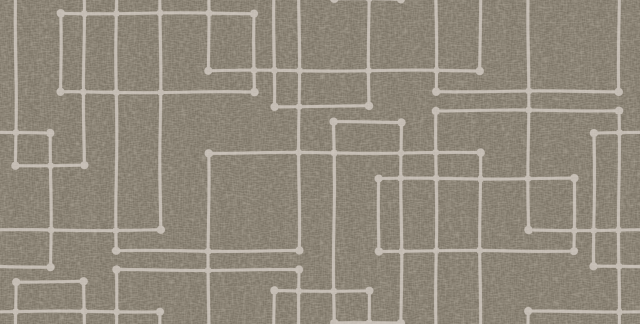
Write a Shadertoy shader that draws this pattern.

```glsl
// Overlapping pale outlined rectangles with dotted joints on woven taupe linen.

const float TAU = 6.2832;
const vec2 TILE = vec2(768.0, 390.0);   // one repeat, in design units

const vec3 LINEN = vec3(0.55, 0.52, 0.465);
const vec3 CHALK = vec3(0.775, 0.745, 0.71);

const float LINE_HALF = 1.9;
const float CROSS_RADIUS = 4.2;
const float CORNER_RADIUS = 5.0;

// Frames as left, top, width, height; they wrap around the tile edges.
const int FRAMES = 10;
const vec4 FRAME[FRAMES] = vec4[FRAMES](
    vec4( 73.0,  16.0, 233.0,  95.0),
    vec4(251.0, 184.0, 327.0, 291.0),
    vec4(330.0, 350.0, 114.0, 168.0),
    vec4(402.0, 147.0,  81.0, 242.0),
    vec4(525.0, 133.0, 220.0, 367.0),
    vec4(456.0, 215.0, 235.0,  87.0),
    vec4(140.0, 325.0, 220.0, 367.0),
    vec4(636.0, 375.0, 325.0, 292.0),
    vec4(715.0, 160.0, 114.0, 161.0),
    vec4( 19.0, 339.0,  82.0, 250.0));

vec2 hash22(vec2 p) {
    vec2 k = vec2(dot(p, vec2(127.1, 311.7)), dot(p, vec2(269.5, 183.3)));
    return fract(sin(k) * 43758.5);
}

// Cellular noise: distance to the nearest jittered cell point.
float cellular(vec2 p) {
    vec2 cell = floor(p), f = fract(p);
    float nearest = 2.0;
    for (int y = -1; y <= 1; y++)
        for (int x = -1; x <= 1; x++) {
            vec2 o = vec2(x, y);
            nearest = min(nearest, length(o + hash22(cell + o) - f));
        }
    return nearest;
}

// Slight hand-drawn waviness that repeats with the tile.
vec2 wobble(vec2 p, float amount) {
    vec2 a = TAU * p / TILE;
    return amount * vec2(sin(2.0 * a.y + 5.0 * a.x), sin(4.0 * a.x + 3.0 * a.y));
}

// Distances to a frame's upright sides, level sides and corners.
vec3 frameDistances(vec2 p, vec4 frame) {
    vec2 halfSize = 0.5 * frame.zw;
    vec2 centre = frame.xy + halfSize;
    vec2 q = abs(mod(p - centre + 0.5 * TILE, TILE) - 0.5 * TILE) - halfSize;
    vec2 beyond = max(q, 0.0);
    return vec3(length(vec2(q.x, beyond.y)), length(vec2(beyond.x, q.y)), length(q));
}

// Signed distance to all lines, crossing dots and corner dots.
float lattice(vec2 p) {
    vec3 d = vec3(1e4);
    for (int i = 0; i < FRAMES; i++) d = min(d, frameDistances(p, FRAME[i]));
    float lines = min(d.x, d.y) - LINE_HALF;
    float crossings = length(d.xy) - CROSS_RADIUS;
    return min(lines, min(crossings, d.z - CORNER_RADIUS));
}

// Woven shading around zero: weft flecks, warp flecks and soft slubs.
float weave(vec2 p) {
    float weft = cellular(p * vec2(0.16, 0.55)) - 0.45;
    float warp = cellular(p * vec2(0.5, 0.11) + 71.0) - 0.45;
    float slub = sin(p.x * 0.21 + sin(p.y * 0.03)) * sin(p.x * 0.083 + 1.0);
    return 0.1 * weft + 0.07 * warp + 0.006 * slub;
}

void mainImage(out vec4 fragColor, in vec2 fragCoord) {
    float pixel = TILE.y / iResolution.y;
    vec2 p = vec2(fragCoord.x, iResolution.y - fragCoord.y) * pixel;

    float d = lattice(p + wobble(p, 0.6));
    float ink = 1.0 - smoothstep(-0.7 * pixel, 0.7 * pixel, d);

    // The printed lines cover most of the thread texture.
    float shade = weave(p) * mix(1.0, 0.3, ink);
    fragColor = vec4(mix(LINEN, CHALK, ink) + shade, 1.0);
}
```
